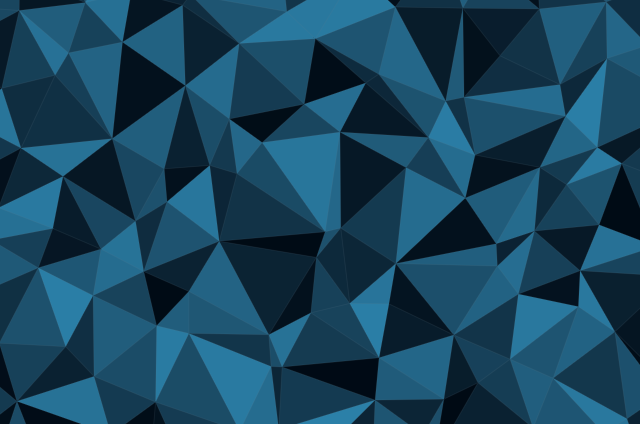
A WebGL 1 fragment shader for this background:

```glsl
precision highp float;
// Low-poly mosaic of flat blue triangles, from near black to bright azure.
// A turned, jittered lattice supplies the corners; every quad is split along
// its Delaunay diagonal, and its two triangles are blended by edge coverage.

uniform vec2 u_resolution;

#define CELLS 7.3                       // lattice cells per canvas height
#define JITTER 0.42                     // corner displacement, below 0.5
#define TURN 0.4                        // lattice rotation in radians
#define SEED 3.7
#define DARK vec3(0.0, 0.04, 0.08)
#define LIGHT vec3(0.17, 0.51, 0.67)
#define RED_BEND 0.05                   // extra red in the middle tones
#define SEAM_COLOR vec3(0.38, 0.48, 0.54)
#define SEAM_STRENGTH 0.13
#define SEAM_WIDTH 0.018                // in cells

float hash(vec2 p) {
    p = fract((p + SEED) * vec2(0.1031, 0.1137));
    p += dot(p, p.yx + 33.33);
    return fract((p.x + p.y) * p.x * 17.31);
}

float cross2(vec2 a, vec2 b) {
    return a.x * b.y - a.y * b.x;
}

vec2 corner(vec2 id) {
    vec2 offset = vec2(hash(id + 11.0), hash(id + 57.0)) * 2.0 - 1.0;
    return id + 0.5 + JITTER * offset;
}

// Distance to the line a-b, positive on its left.
float leftDistance(vec2 p, vec2 a, vec2 b) {
    return cross2(normalize(b - a), p - a);
}

// Distance inside a counterclockwise triangle, negative outside.
float triangleDistance(vec2 p, vec2 a, vec2 b, vec2 c) {
    return min(leftDistance(p, a, b),
               min(leftDistance(p, b, c), leftDistance(p, c, a)));
}

// Blocks of 2x2 cells share out eight evenly spaced tones.
vec3 shade(vec2 id, float part) {
    vec2 place = mod(id, 2.0);
    float slot = 3.0 * part + 2.0 * place.x + 4.0 * place.y;
    float spread = hash(id + 91.0 + 23.0 * part);
    float tone = fract(hash(floor(id * 0.5) + 137.0) + (slot + spread) / 8.0);
    vec3 color = mix(DARK, LIGHT, tone);
    color.r += RED_BEND * tone * (1.0 - tone);
    return color;
}

// True when diagonal a-c is Delaunay: angles at b and d total below 180 degrees.
bool splitsAlongAC(vec2 a, vec2 b, vec2 c, vec2 d) {
    float sineOfSum = cross2(c - b, a - b) * dot(a - d, c - d)
                    + dot(c - b, a - b) * cross2(a - d, c - d);
    return sineOfSum > 0.0;
}

void main() {
    vec2 uv = gl_FragCoord.xy / u_resolution.y;
    float s = sin(TURN), k = cos(TURN);
    vec2 p = mat2(k, s, -s, k) * uv * CELLS + 40.0;
    float pixel = CELLS / u_resolution.y;

    vec3 sum = vec3(0.0);
    float weight = 0.0;
    float depth = -1.0;                 // distance to the nearest edge

    for (int y = -1; y <= 1; y++) {
        for (int x = -1; x <= 1; x++) {
            vec2 id = floor(p) + vec2(float(x), float(y));
            vec2 a = corner(id);
            vec2 b = corner(id + vec2(1.0, 0.0));
            vec2 c = corner(id + vec2(1.0, 1.0));
            vec2 d = corner(id + vec2(0.0, 1.0));

            float first, second;
            if (splitsAlongAC(a, b, c, d)) {
                first = triangleDistance(p, a, b, c);
                second = triangleDistance(p, a, c, d);
            } else {
                first = triangleDistance(p, a, b, d);
                second = triangleDistance(p, b, c, d);
            }

            vec2 cover = clamp(vec2(first, second) / pixel + 0.5, 0.0, 1.0);
            sum += cover.x * shade(id, 0.0) + cover.y * shade(id, 1.0);
            weight += cover.x + cover.y;
            depth = max(depth, max(first, second));
        }
    }

    // Faint pale hairlines where the triangles meet.
    vec3 color = sum / max(weight, 0.001);
    float seam = 1.0 - smoothstep(0.0, max(SEAM_WIDTH, 0.7 * pixel), depth);
    color = mix(color, SEAM_COLOR, SEAM_STRENGTH * seam);
    gl_FragColor = vec4(color, 1.0);
}
```
